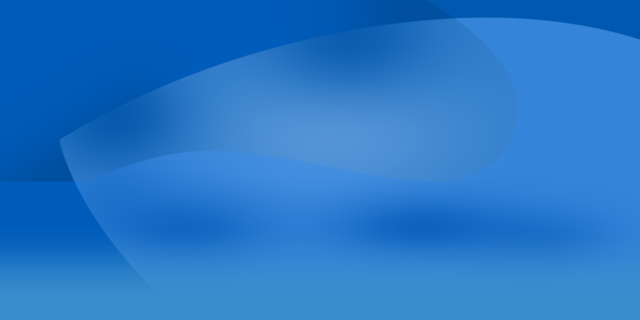
Reproduce this background procedurally as a WebGL 2 fragment shader.

```glsl
#version 300 es
precision highp float;
// Soft blue background of two overlapping translucent waves with blurred shadows and a pale lower band.
uniform vec2 u_resolution;
out vec4 fragColor;

// Colours
const vec3 BASE_LEFT = vec3(0.00, 0.36, 0.73);
const vec3 BASE_RIGHT = vec3(0.00, 0.345, 0.69);
const vec3 SHADE = vec3(0.00, 0.31, 0.625);
const vec3 SHEET = vec3(0.205, 0.523, 0.855);
const vec3 SHEET_BRIGHT = vec3(0.27, 0.56, 0.88);
const vec3 OVERLAP = vec3(0.20, 0.497, 0.80);
const vec3 OVERLAP_BRIGHT = vec3(0.34, 0.59, 0.845);
const vec3 DEEP = vec3(0.03, 0.36, 0.725);
const vec3 DEEP_OVERLAP = vec3(0.02, 0.345, 0.675);
const vec3 BAND = vec3(0.225, 0.552, 0.80);

// Layout, in units of the canvas height
const vec2 SHEET_PEAK = vec2(1.52, 0.945);
const vec2 SHEET_TIP = vec2(0.1875, 0.55);
const vec2 LOBE_CENTER = vec2(1.38, 0.66);
const vec2 LOBE_RADIUS = vec2(0.237, 0.228);
const float CREST_X = 0.66;
const float CREST_Y = 0.529;
const float BAND_TOP = 0.30;
const float BAND_FULL = 0.06;

float cover(float d) {
    float pixel = 1.0 / u_resolution.y;
    return smoothstep(-pixel, pixel, d);
}

float glow(vec2 p, vec2 center, vec2 radius) {
    vec2 q = (p - center) / radius;
    return exp(-dot(q, q));
}

// Distance to a segment, used for the long shadow on the left
float segmentDistance(vec2 p, vec2 a, vec2 b) {
    vec2 ab = b - a;
    return length(p - a - ab * clamp(dot(p - a, ab) / dot(ab, ab), 0.0, 1.0));
}

// Light sheet: an arched top and a curved left side
float sheetMask(vec2 p) {
    float t = p.x - SHEET_PEAK.x;
    float top = SHEET_PEAK.y - t * t * (0.25 + 0.08 * t + 0.04 * t * t);
    float d = max(SHEET_TIP.y - p.y, 0.0);
    float left = SHEET_TIP.x + 0.3 * d + 0.75 * d * d;
    return cover(top - p.y) * cover((p.x - left) * 0.85);
}

// Dark wave: a rolling lower edge that ends in a rounded lobe
float waveMask(vec2 p) {
    float d = max(CREST_X - p.x, 0.0);
    float trough = LOBE_CENTER.y - LOBE_RADIUS.y;
    float lower = mix(CREST_Y, trough, smoothstep(CREST_X, LOBE_CENTER.x, p.x));
    lower -= d * d * (0.78 - 0.34 * d);
    vec2 q = p - LOBE_CENTER;
    float lobe = q.y > 0.0
        ? LOBE_RADIUS.x - q.x - 2.45 * q.y * q.y
        : LOBE_RADIUS.x * (1.0 - length(vec2(max(q.x, 0.0), q.y) / LOBE_RADIUS));
    return cover(p.y - lower) * cover(lobe);
}

void main() {
    vec2 p = gl_FragCoord.xy / u_resolution.y;
    p.x *= 2.0 * u_resolution.y / u_resolution.x;
    float sheet = sheetMask(p);
    float wave = waveMask(p);

    // Base with the shadow carried by the wave
    vec3 color = mix(BASE_LEFT, BASE_RIGHT, smoothstep(0.8, 1.5, p.x));
    float strip = segmentDistance(p, vec2(0.0, 0.30), vec2(0.42, 0.58)) / 0.16;
    float shadow = max(exp(-strip * strip), glow(p, vec2(1.30, 0.97), vec2(0.22, 0.14)));
    color = mix(color, SHADE, wave * shadow);

    // Sheet outside the wave, with blurred hollows below
    vec3 open = mix(SHEET, SHEET_BRIGHT, glow(p, vec2(0.98, 0.48), vec2(0.38, 0.13)));
    open = mix(open, DEEP, 0.75 * glow(p, vec2(0.58, 0.28), vec2(0.27, 0.12)));
    open = mix(open, DEEP, 0.85 * glow(p, vec2(1.32, 0.285), vec2(0.28, 0.10)));
    open = mix(open, DEEP, 0.55 * glow(p, vec2(1.69, 0.25), vec2(0.24, 0.10)));
    open = mix(open, DEEP, 0.40 * glow(p, vec2(0.34, 0.40), vec2(0.20, 0.15)));

    // Sheet where it meets the wave: pale heart, dark upper and left parts
    vec3 shared = mix(OVERLAP, OVERLAP_BRIGHT, glow(p, vec2(1.04, 0.585), vec2(0.40, 0.21)));
    shared = mix(shared, DEEP_OVERLAP, 0.88 * glow(p, vec2(1.09, 0.89), vec2(0.27, 0.18)));
    shared = mix(shared, DEEP_OVERLAP, 0.96 * glow(p, vec2(0.36, 0.64), vec2(0.22, 0.18)));
    color = mix(color, mix(open, shared, wave), sheet);

    // Pale band along the bottom
    float band = 1.0 - smoothstep(BAND_FULL, BAND_TOP, p.y);
    fragColor = vec4(mix(color, BAND, band), 1.0);
}
```
